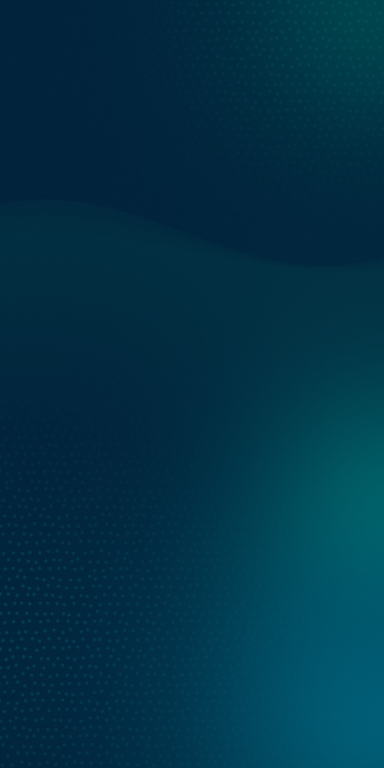
Write a Shadertoy shader that draws this background.

```glsl
#define NAVY vec3(0.005, 0.142, 0.235)
#define WAVE_TINT vec3(0.010, 0.195, 0.265)
#define TEAL vec3(0.000, 0.390, 0.400)
#define BLUE vec3(0.000, 0.365, 0.460)
#define TOP_TEAL vec3(0.000, 0.270, 0.305)
#define DOT_TINT vec3(0.030, 0.370, 0.430)
#define DOT_CELL 0.0115
#define DOT_RADIUS 0.0021
#define DOT_JITTER 0.45
#define STRANDS 7
#define WAVE_DEPTH 0.33

const float TAU = 6.2831853;

vec2 hash2(vec2 p) {
    vec2 q = vec2(dot(p, vec2(127.1, 311.7)), dot(p, vec2(269.5, 183.3)));
    return fract(sin(q) * 43758.5453);
}

// Soft round light, 1 at its centre
float glow(vec2 p, vec2 centre, float size) {
    vec2 d = (p - centre) / size;
    return exp(-dot(d, d));
}

float upperEdge(float x) {
    return 0.697 + 0.043 * cos(TAU * (x - 0.059) / 0.729);
}

float lowerEdge(float x) {
    return 0.672 + 0.026 * cos(TAU * (x - 0.039) / 0.833);
}

// Scattered dots on a jittered, staggered grid
float dots(vec2 p, float pixel) {
    vec2 grid = p / DOT_CELL;
    float nearest = 2.0;
    for (int j = -1; j <= 1; j++) {
        float row = floor(grid.y) + float(j);
        float shift = 0.5 * mod(row, 2.0);
        for (int i = -1; i <= 1; i++) {
            vec2 cell = vec2(floor(grid.x - shift) + float(i), row);
            vec2 jitter = (hash2(cell) - 0.5) * DOT_JITTER;
            vec2 centre = cell + 0.5 + vec2(shift, 0.0) + jitter;
            nearest = min(nearest, length(grid - centre));
        }
    }
    float d = nearest * DOT_CELL - DOT_RADIUS;
    return 1.0 - smoothstep(-pixel, pixel, d);
}

void mainImage(out vec4 fragColor, in vec2 fragCoord) {
    vec2 p = fragCoord / iResolution.y;
    float pixel = 1.0 / iResolution.y;
    float right = iResolution.x / iResolution.y;

    // Upper corner light
    float topGlow = glow(p, vec2(right, 1.0), 0.18);
    vec3 color = mix(NAVY, TOP_TEAL, topGlow);

    // Wave sheet built from overlapping strands, fading downwards
    float top = upperEdge(p.x);
    float low = lowerEdge(p.x);
    float cover = 0.0;
    for (int i = 0; i < STRANDS; i++) {
        float t = float(i) / float(STRANDS - 1);
        float edge = mix(top, low, t);
        float weight = i == 0 ? 0.40 : 0.60 / float(STRANDS - 1);
        cover += weight * smoothstep(-pixel, pixel, edge - p.y);
    }
    float fade = 1.0 - smoothstep(0.0, WAVE_DEPTH, top - p.y);
    color = mix(color, WAVE_TINT, 0.8 * cover * fade);

    // Large lights on the lower right
    float tealGlow = glow(p, vec2(right + 0.02, 0.323), 0.185);
    float blueGlow = glow(p, vec2(right, 0.063), 0.245);
    color = mix(color, TEAL, tealGlow);
    color = mix(color, BLUE, blueGlow);

    // Dot texture in the upper corner and the lower part
    float leftDots = 0.30 * glow(p, vec2(0.0, 0.20), 0.21);
    float lowDots = 0.12 * (1.0 - smoothstep(0.15, 0.48, p.y));
    float topDots = 0.32 * glow(p, vec2(right - 0.06, 1.0), 0.19);
    color = mix(color, DOT_TINT, dots(p, pixel) * (leftDots + lowDots + topDots));

    // Fine grain against banding
    color += (hash2(floor(p * 512.0)).x - 0.5) * 0.004;
    fragColor = vec4(color, 1.0);
}
```
